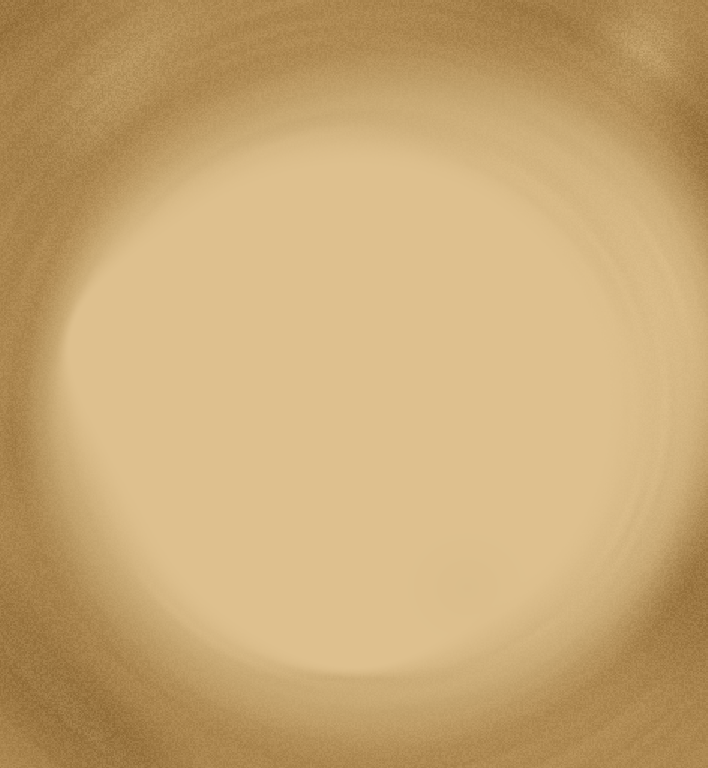
This background is drawn by a Shadertoy shader. Its source:

```glsl
// A parchment backdrop: a pale oval core inside a tan painted ring, on brown edges.
// Two warped ellipses with direction-dependent softness are layered over soft
// colour blots, then finished with curved brush streaks and fine grain.

#define CORE_COLOR vec3(0.870, 0.753, 0.557)
#define RING_COLOR vec3(0.765, 0.640, 0.430)
#define EDGE_COLOR vec3(0.680, 0.535, 0.320)
#define DARK_COLOR vec3(0.555, 0.410, 0.210)
#define CORE_CENTER vec2(0.494, 0.473)
#define CORE_RADIUS vec2(0.398, 0.345)
#define RING_CENTER vec2(0.523, 0.473)
#define RING_RADIUS vec2(0.473, 0.430)
#define GRAIN_AMOUNT 0.055
#define STREAK_AMOUNT 0.028
#define GRAIN_CELLS vec2(472.0, 512.0)

float hash(vec2 p) {
    vec3 q = fract(vec3(p.xyx) * 0.1031);
    q += dot(q, q.yzx + 33.33);
    return fract((q.x + q.y) * q.z);
}

// Value noise whose x axis repeats after the given number of cells
float noise(vec2 p, float period) {
    vec2 cell = floor(p);
    vec2 f = fract(p);
    f = f * f * (3.0 - 2.0 * f);
    float x0 = mod(cell.x, period);
    float x1 = mod(cell.x + 1.0, period);
    float low = mix(hash(vec2(x0, cell.y)), hash(vec2(x1, cell.y)), f.x);
    float high = mix(hash(vec2(x0, cell.y + 1.0)), hash(vec2(x1, cell.y + 1.0)), f.x);
    return mix(low, high, f.y);
}

// Soft elliptical smudge, turned by an angle
float blot(vec2 p, vec2 center, vec2 size, float angle) {
    float c = cos(angle), s = sin(angle);
    vec2 q = mat2(c, -s, s, c) * (p - center) / size;
    return exp(-dot(q, q));
}

// How closely a unit direction faces a target direction
float facing(vec2 dir, vec2 target, float tightness) {
    return pow(max(dot(dir, normalize(target)), 0.0), tightness);
}

void mainImage(out vec4 fragColor, in vec2 fragCoord) {
    vec2 uv = fragCoord / iResolution.xy;
    vec2 fromCore = (uv - CORE_CENTER) / CORE_RADIUS;
    vec2 fromRing = (uv - RING_CENTER) / RING_RADIUS;
    vec2 dir = fromCore / max(length(fromCore), 1e-4);
    vec2 ringDir = fromRing / max(length(fromRing), 1e-4);

    // Brush streaks that follow the oval
    float turn = atan(dir.y, dir.x) / 6.2831853 + 0.5;
    float reach = length(fromRing);
    float streak = noise(vec2(turn * 14.0, reach * 42.0), 14.0) - 0.5;
    float wash = noise(vec2(turn * 9.0, reach * 7.0 + 20.0), 9.0) - 0.5;

    // Brown border with dark and light smudges
    float dark = 0.65 * blot(uv, vec2(0.00, 1.00), vec2(0.17, 0.12), 0.5)
               + 0.60 * blot(uv, vec2(1.01, 0.82), vec2(0.06, 0.13), 0.2)
               + 0.35 * blot(uv, vec2(0.78, 0.99), vec2(0.16, 0.06), 0.0)
               + 0.55 * blot(uv, vec2(0.03, 0.15), vec2(0.22, 0.08), -0.8)
               + 0.50 * blot(uv, vec2(0.15, 0.03), vec2(0.16, 0.05), -0.6)
               + 0.60 * blot(uv, vec2(1.00, 0.22), vec2(0.10, 0.12), -0.4)
               + 0.25 * blot(uv, vec2(0.06, 0.80), vec2(0.10, 0.06), 0.6)
               + 0.20 * blot(uv, vec2(0.02, 0.42), vec2(0.05, 0.06), 0.0);
    float light = 0.55 * blot(uv, vec2(0.17, 0.90), vec2(0.14, 0.05), 0.8)
                + 0.65 * blot(uv, vec2(0.91, 0.935), vec2(0.055, 0.06), 0.0)
                + 0.25 * blot(uv, vec2(0.10, 0.08), vec2(0.13, 0.03), -0.8);
    vec3 color = mix(EDGE_COLOR, DARK_COLOR, clamp(dark, 0.0, 1.0));
    color = mix(color, RING_COLOR, clamp(light, 0.0, 1.0));

    // Tan ring, bulging to the upper right and lighter on the right
    float bulge = 0.14 * facing(ringDir, vec2(0.8, 0.6), 4.0);
    float ringDist = reach - 1.0 - bulge + 0.02 * wash + 0.012 * streak;
    float ringSoft = mix(0.11, 0.05, facing(ringDir, vec2(-0.9, 0.2), 6.0));
    float ring = 1.0 - smoothstep(-ringSoft, ringSoft, ringDist);
    float rightGlow = 0.45 * facing(dir, vec2(1.0, -0.1), 2.0);
    float inward = 0.4 * smoothstep(0.0, -0.22, ringDist);
    vec3 ringColor = mix(RING_COLOR, CORE_COLOR, clamp(rightGlow + inward, 0.0, 0.8));
    color = mix(color, ringColor, ring);

    // Pale core, crisp at the bottom and the left, feathered elsewhere
    float crisp = max(facing(dir, vec2(0.02, -1.0), 16.0),
                      facing(dir, vec2(-0.95, 0.28), 18.0));
    float coreSoft = mix(0.12, 0.025, crisp);
    float coreDist = length(fromCore) - 1.01 + 0.02 * wash;
    coreDist -= 0.04 * facing(dir, vec2(-0.95, 0.3), 12.0);
    coreDist += 0.07 * facing(dir, vec2(-0.9, -0.45), 10.0);
    float core = 1.0 - smoothstep(-coreSoft, coreSoft, coreDist);
    color = mix(color, CORE_COLOR, core);

    // Faint smudge low in the core
    color -= 0.010 * blot(uv, vec2(0.66, 0.235), vec2(0.06, 0.05), 0.0);

    // Streaks and grain fade out toward the core
    float grain = hash(floor(uv * GRAIN_CELLS)) - 0.5;
    float rough = 0.35 + 0.65 * (1.0 - ring) + 0.5 * clamp(dark + light, 0.0, 1.0);
    color += (1.0 - core) * (STREAK_AMOUNT * (streak + wash) + GRAIN_AMOUNT * rough * grain);

    fragColor = vec4(clamp(color, 0.0, 1.0), 1.0);
}
```
